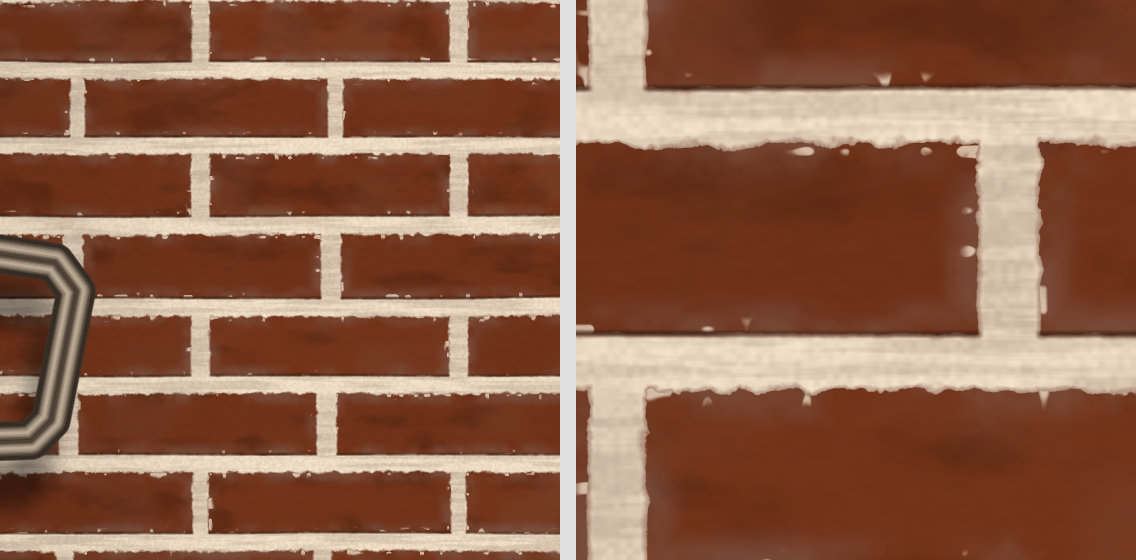
Left, the full canvas; right, a detail of the centre.
This texture is drawn by a Shadertoy shader. Its source:

```glsl
// Glazed red brick wall in running bond with ragged pale mortar and a bent steel handle.

// Layout, in canvas heights, measured downwards from the top edge
const float COURSE = 0.1402;       // height of one course with its bed joint
const float COURSE_SHIFT = 0.013;
const float PERIOD = 0.461;        // brick length plus head joint
const float HALF_HEIGHT = 0.0535;  // half the height of a brick
const float EVEN_JOINT = 0.358;    // head joint position in even courses
const float ODD_JOINT = 0.142;     // and in odd courses
const float ODD_DRIFT = 0.0039;    // leftward drift of odd joints per course
const float JOINT_MIN = 0.027;
const float JOINT_VARY = 0.012;
const float TUBE_RADIUS = 0.035;
const vec2 SHADOW_OFFSET = vec2(-0.025, 0.08);

// Colours
const vec3 BRICK = vec3(0.45, 0.20, 0.10);
const vec3 BRICK_DARK = vec3(0.32, 0.14, 0.06);
const vec3 HAZE = vec3(0.47, 0.30, 0.23);
const vec3 MORTAR = vec3(0.92, 0.85, 0.76);
const vec3 MORTAR_GREY = vec3(0.81, 0.73, 0.65);
const vec3 CREVICE = vec3(0.24, 0.12, 0.07);
const vec3 STEEL_DARK = vec3(0.27, 0.22, 0.18);
const vec3 STEEL_LIGHT = vec3(0.76, 0.69, 0.60);

// Axis of the handle
const vec2 BENDS[6] = vec2[6](
    vec2(-0.05, 0.446), vec2(0.098, 0.469), vec2(0.136, 0.520),
    vec2(0.091, 0.750), vec2(0.055, 0.786), vec2(-0.05, 0.790));

float hash(vec2 p) {
    vec3 q = fract(vec3(p.xyx) * 0.1031);
    q += dot(q, q.yzx + 33.33);
    return fract((q.x + q.y) * q.z);
}

float noise(vec2 p) {
    vec2 i = floor(p), f = fract(p);
    f = f * f * (3.0 - 2.0 * f);
    return mix(mix(hash(i), hash(i + vec2(1, 0)), f.x),
               mix(hash(i + vec2(0, 1)), hash(i + vec2(1, 1)), f.x), f.y);
}

float fbm(vec2 p) {
    float sum = 0.0, gain = 0.533;
    for (int i = 0; i < 4; i++) {
        sum += gain * noise(p);
        p = p * 2.03 + 17.0;
        gain *= 0.5;
    }
    return sum;
}

// Distance to the handle axis, signed: negative on the outer side
float handleOffset(vec2 p) {
    float nearest = 10.0;
    for (int i = 0; i < 5; i++) {
        vec2 pa = p - BENDS[i], ba = BENDS[i + 1] - BENDS[i];
        float d = length(pa - ba * clamp(dot(pa, ba) / dot(ba, ba), 0.0, 1.0));
        float side = ba.x * pa.y < ba.y * pa.x ? -1.0 : 1.0;
        if (d < abs(nearest)) nearest = side * d;
    }
    return nearest;
}

vec3 wall(vec2 p, float aa) {
    // Hand-laid courses: slight waviness and an uneven bed
    float y = p.y + COURSE_SHIFT + 0.0078 * exp(-pow((p.y - 0.3125) / 0.13, 2.0));
    y += 0.004 * (noise(p * vec2(5.0, 9.0)) - 0.5);
    float row = floor(y / COURSE), odd = mod(row, 2.0);
    float along = (p.x - mix(EVEN_JOINT, ODD_JOINT - ODD_DRIFT * row, odd)) / PERIOD;
    vec2 id = vec2(floor(along), row);
    vec2 q = vec2((fract(along) - 0.5) * PERIOD, y - (row + 0.5) * COURSE);

    // Brick outline, most ragged along its upper edge
    float joint = JOINT_MIN + JOINT_VARY * hash(vec2(row, 4.0));
    vec2 halfSize = vec2(0.5 * (PERIOD - joint), HALF_HEIGHT);
    vec2 e = abs(q) - halfSize;
    float clean = length(max(e, 0.0)) + min(max(e.x, e.y), 0.0);
    float ragged = mix(0.010, 0.004, smoothstep(-0.05, 0.04, q.y));
    float d = clean + ragged * (fbm(p * 95.0) - 0.47);

    // Mortar: streaked beds, greyer head joints, fine grit
    float streak = fbm(p * vec2(9.0, 130.0));
    float head = smoothstep(0.0, 0.006, e.x) * smoothstep(0.008, -0.008, e.y);
    float grey = smoothstep(0.38, 0.72, streak) * 0.75 + 0.5 * head;
    vec3 mortar = mix(MORTAR, MORTAR_GREY, clamp(grey, 0.0, 1.0));
    mortar *= 0.96 + 0.08 * noise(p * 260.0);
    mortar = mix(mortar, HAZE, 0.5 * smoothstep(0.004, 0.0, d));

    // Brick: mottled glaze with chalky bloom towards the edges
    float mottle = fbm(p * vec2(11.0, 22.0) + id * 3.7);
    vec3 brick = mix(BRICK, BRICK_DARK, 0.55 * smoothstep(0.5, 0.8, mottle));
    brick *= 0.95 + 0.06 * hash(id + 8.0) + 0.06 * (fbm(p * vec2(90.0, 220.0)) - 0.5);
    float bloom = smoothstep(-0.027, -0.003, d) * smoothstep(0.25, 0.75, fbm(p * 24.0 + id));
    bloom += 0.35 * hash(id + 2.0) * smoothstep(0.5, 0.8, noise(p * 12.0));
    brick = mix(brick, HAZE, clamp(0.85 * bloom, 0.0, 1.0));
    float chip = smoothstep(0.80, 0.88, noise(p * 85.0 + 5.0)) * smoothstep(-0.010, -0.003, d);
    brick = mix(brick, MORTAR, 0.8 * chip);

    vec3 colour = mix(brick, mortar, smoothstep(-aa, aa, d));
    // Dark crevice under each brick
    float line = smoothstep(0.0025 + aa, 0.0, abs(q.y - HALF_HEIGHT)) * smoothstep(0.004, -0.002, e.x);
    return mix(colour, CREVICE, line * (0.35 + 0.5 * noise(p * vec2(25.0, 4.0))));
}

void mainImage(out vec4 fragColor, in vec2 fragCoord) {
    vec2 p = fragCoord / iResolution.y;
    p.y = 1.0 - p.y;
    float aa = 1.0 / iResolution.y;
    vec3 colour = wall(p, aa);

    // Soft light and the shadow cast by the handle
    colour *= 0.96 + 0.05 * smoothstep(0.0, 0.5, p.x);
    float shadow = abs(handleOffset(p - SHADOW_OFFSET));
    colour *= 1.0 - 0.42 * smoothstep(0.075, 0.01, shadow) * smoothstep(0.16, 0.04, p.x);

    // Brushed steel tube with reflected bands
    float s = handleOffset(p) / TUBE_RADIUS;
    float band = 0.5 + 0.5 * cos(7.5 * (s - 0.42)) + 0.15 * (noise(vec2(s * 30.0, 1.0)) - 0.5);
    vec3 steel = mix(STEEL_DARK, STEEL_LIGHT, clamp(band, 0.0, 1.0));
    steel *= 0.45 + 0.55 * sqrt(max(1.0 - s * s, 0.0));
    float cover = smoothstep(aa, -aa, (abs(s) - 1.0) * TUBE_RADIUS);
    fragColor = vec4(mix(colour, steel, cover), 1.0);
}
```
